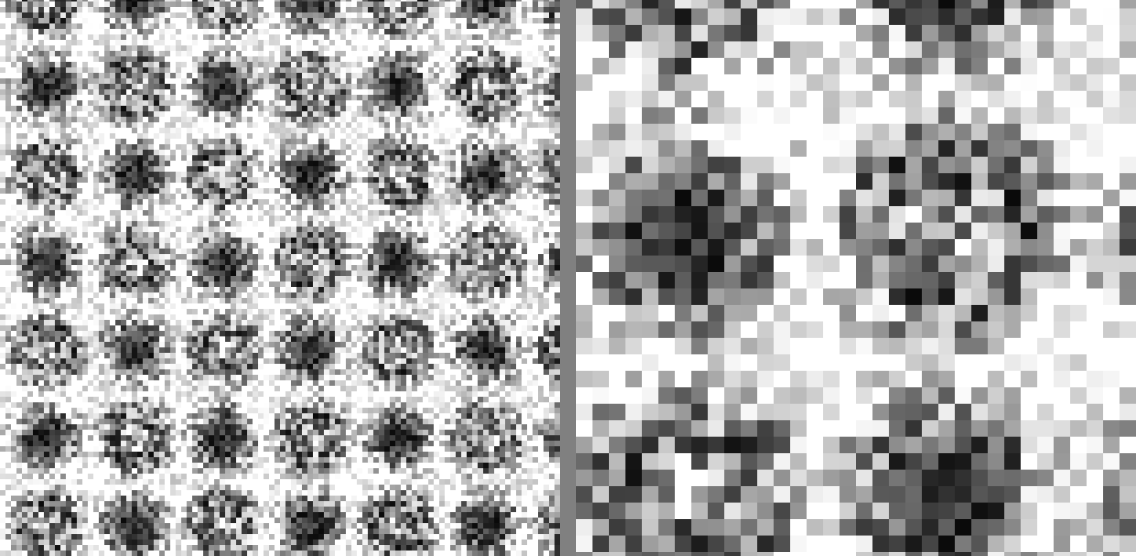
Left, the full canvas; right, a detail of the centre.
Write a WebGL 1 fragment shader that draws this pattern.

```glsl
precision highp float;

uniform vec2 u_resolution;

#define GRAINS_ACROSS 102.0
#define PERIOD 16.0
#define FIRST_CENTER vec2(8.6, 5.5)
#define PAPER 1.0
#define CORE_TONE 0.19
#define RING_TONE 0.48
#define RING_HOLE_LIFT 0.22
#define CORE_SPREAD 0.19
#define EDGE_SPREAD 0.45
#define PAPER_SPREAD 0.26

float hash(vec2 p) {
  vec3 q = fract(vec3(p.xyx) * 0.1031);
  q += dot(q, q.yzx + 33.33);
  return fract((q.x + q.y) * q.z);
}

// Dark blot: x is the mean tone, y the noise spread
vec2 solidBlot(float r) {
  float tone = mix(CORE_TONE, PAPER, smoothstep(1.0, 9.0, r));
  float spread = mix(CORE_SPREAD, EDGE_SPREAD, smoothstep(1.0, 6.0, r));
  return vec2(tone, spread);
}

// Pale-centred blot with a darker rim
vec2 ringBlot(float r) {
  float tone = mix(RING_TONE, PAPER, smoothstep(4.5, 9.0, r));
  tone += RING_HOLE_LIFT * (1.0 - smoothstep(0.0, 4.0, r));
  return vec2(tone, EDGE_SPREAD);
}

// Grey of one square grain; the two blots alternate as a checkerboard
float grainTone(vec2 grain) {
  vec2 p = (grain + 0.5 - FIRST_CENTER) / PERIOD + 0.5;
  vec2 blot = floor(p);
  float r = length(fract(p) - 0.5) * PERIOD;
  float solid = mod(blot.x + blot.y, 2.0);
  vec2 look = mix(ringBlot(r), solidBlot(r), solid);
  float spread = mix(look.y, PAPER_SPREAD, smoothstep(6.5, 9.5, r));
  float noise = 2.0 * hash(grain + 17.0) - 1.0;
  return clamp(look.x + spread * noise, 0.04, 1.0);
}

void main() {
  float grainsPerPixel = GRAINS_ACROSS / u_resolution.x;
  vec2 p = gl_FragCoord.xy * grainsPerPixel - 0.5;

  // Blend neighbouring grains only across a pixel-wide seam
  vec2 grain = floor(p);
  vec2 seam = clamp((fract(p) - 0.5) / grainsPerPixel + 0.5, 0.0, 1.0);
  float lower = mix(grainTone(grain), grainTone(grain + vec2(1.0, 0.0)), seam.x);
  float upper = mix(grainTone(grain + vec2(0.0, 1.0)), grainTone(grain + 1.0), seam.x);

  gl_FragColor = vec4(vec3(mix(lower, upper, seam.y)), 1.0);
}
```
